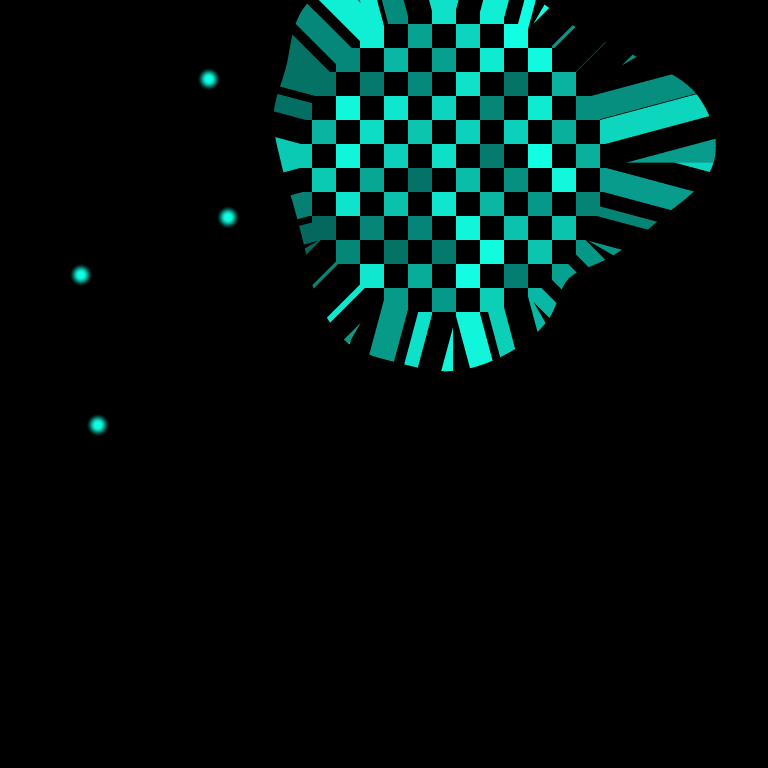
Reproduce this background procedurally as a Shadertoy shader.

```glsl
#define TAU 6.2831853
#define GRID 32.0
#define CENTER vec2(0.590, 0.788)
#define DISC_RADIUS 0.1995
#define SECTORS 12.0
#define DOT_RADIUS 0.0155
#define DARKEST 0.25
#define SAMPLES 3
#define TINT vec3(0.07, 1.0, 0.89)

// Outer reach of the rays, at even angles counter-clockwise from the right
const int KNOTS = 24;
const float REACH[KNOTS] = float[](
    0.339, 0.331, 0.276, 0.241, 0.238, 0.254, 0.267, 0.276,
    0.284, 0.279, 0.251, 0.242, 0.224, 0.215, 0.223, 0.250,
    0.272, 0.270, 0.271, 0.259, 0.241, 0.213, 0.241, 0.280);

const vec2 DOTS[4] = vec2[](
    vec2(0.272, 0.897), vec2(0.297, 0.717),
    vec2(0.1055, 0.642), vec2(0.1275, 0.4465));

float hash(vec2 p) {
    return fract(sin(dot(p, vec2(12.9898, 78.233))) * 43758.5453);
}

// Closed Catmull-Rom curve through the reach values
float reachAt(float angle) {
    float x = fract(angle / TAU) * float(KNOTS);
    int i = int(x);
    float f = fract(x);
    float a = REACH[(i + KNOTS - 1) % KNOTS];
    float b = REACH[i % KNOTS];
    float c = REACH[(i + 1) % KNOTS];
    float d = REACH[(i + 2) % KNOTS];
    return b + 0.5 * f * (c - a + f * (2.0 * a - 5.0 * b + 4.0 * c - d
             + f * (3.0 * (b - c) + d - a)));
}

// Brightness of one checker cell, zero on the dark squares
float checker(vec2 uv) {
    vec2 cell = floor(uv * GRID);
    float lit = mod(cell.x + cell.y, 2.0);
    return lit * mix(DARKEST, 1.0, sqrt(hash(cell)));
}

// Slide a point outside the disc back to its rim along the sector axis
vec2 slideToRim(vec2 p, float angle) {
    float axisAngle = (floor(angle / TAU * SECTORS) + 0.5) * TAU / SECTORS;
    vec2 axis = vec2(cos(axisAngle), sin(axisAngle));
    float along = dot(p, axis);
    float excess = dot(p, p) - DISC_RADIUS * DISC_RADIUS;
    float travel = along - sqrt(max(along * along - excess, 0.0));
    return excess > 0.0 ? p - travel * axis : p;
}

float burst(vec2 uv) {
    vec2 p = uv - CENTER;
    float angle = atan(p.y, p.x);
    float inside = step(length(p), reachAt(angle));
    return inside * checker(CENTER + slideToRim(p, angle));
}

float glowDots(vec2 uv) {
    float glow = 0.0;
    for (int i = 0; i < DOTS.length(); i++) {
        float d = length(uv - DOTS[i]) / DOT_RADIUS;
        glow = max(glow, 1.0 - smoothstep(0.2, 1.0, d));
    }
    return glow;
}

void mainImage(out vec4 fragColor, in vec2 fragCoord) {
    // Average a small grid of samples to smooth the edges
    vec3 color = vec3(0.0);
    for (int i = 0; i < SAMPLES * SAMPLES; i++) {
        vec2 offset = (vec2(i % SAMPLES, i / SAMPLES) + 0.5) / float(SAMPLES) - 0.5;
        vec2 uv = (fragCoord + offset) / iResolution.y;
        float light = max(burst(uv), glowDots(uv));
        color += TINT * light * vec3(light, 1.0, 1.0);
    }
    fragColor = vec4(color / float(SAMPLES * SAMPLES), 1.0);
}
```
